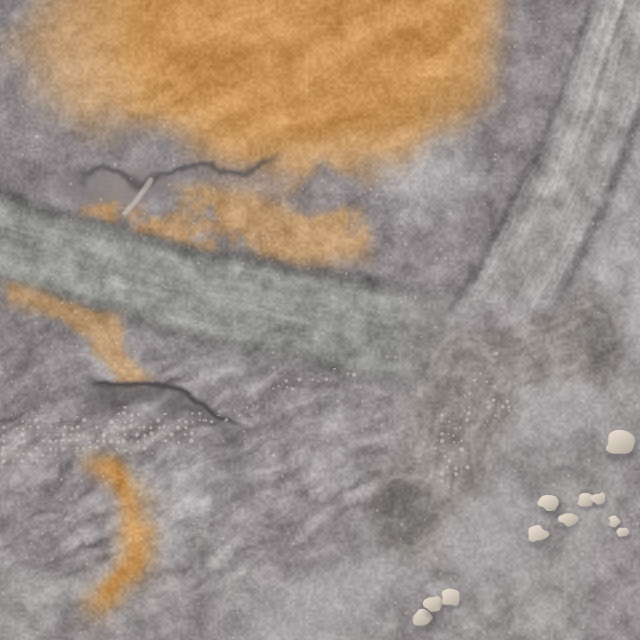
Give the GLSL for this texture, as a Shadertoy shader.

```glsl
// Aerial view of a quarry: ochre ground, two dirt roads, cracks, rubble and boulders.
const vec3 GREY = vec3(.615, .595, .595);
const vec3 MAUVE = vec3(.535, .51, .52);
const vec3 PALE = vec3(.675, .66, .665);
const vec3 ROAD = vec3(.575, .58, .56);
const vec3 TRACK = vec3(.57, .55, .525);
const vec3 OCHRE = vec3(.79, .575, .325);
const vec3 SAND = vec3(.74, .64, .54);
const vec3 SHADOW = vec3(.29, .28, .29);
const vec3 STONE = vec3(.83, .79, .74);
const float WARP = .06, RELIEF = .24, GRIT = .09;
vec3 col = GREY;

void lay(vec3 c, float a) { col = mix(col, c, clamp(a, 0., 1.)); }

float hash(vec2 p) {
    vec3 q = fract(p.xyx * .1031);
    q += dot(q, q.yzx + 33.33);
    return fract((q.x + q.y) * q.z);
}

float noise(vec2 p) {
    vec2 i = floor(p), f = fract(p);
    f = f * f * (3. - 2. * f);
    return mix(mix(hash(i), hash(i + vec2(1, 0)), f.x),
               mix(hash(i + vec2(0, 1)), hash(i + 1.), f.x), f.y);
}

float fbm(vec2 p) {
    float sum = 0., amp = .52;
    for (int i = 0; i < 5; i++) {
        sum += amp * noise(p);
        p = mat2(1.6, 1.2, -1.2, 1.6) * p + 7.3;
        amp *= .5;
    }
    return sum;
}

// Soft ellipse: centre in e.xy, radii in e.zw
float blob(vec2 p, vec4 e, float soft) {
    return 1. - smoothstep(1. - soft, 1. + soft, length((p - e.xy) / e.zw));
}

float segDist(vec2 p, vec4 s) {
    vec2 d = s.zw - s.xy, v = p - s.xy;
    return length(v - d * clamp(dot(v, d) / dot(d, d), 0., 1.));
}

float stroke(vec2 p, vec4 s, float w) { return 1. - smoothstep(.4 * w, 1.6 * w, segDist(p, s)); }

float band(float d, float w) { return exp(-d * d / (w * w)); }

float span(float x, float a, float b, float s) { return smoothstep(a - s, a + s, x) * (1. - smoothstep(b - s, b + s, x)); }

// One jittered chip per cell; density is the share of filled cells
float chips(vec2 p, float freq, float density) {
    vec2 g = p * freq, id = floor(g);
    float r = .12 + .2 * hash(id + 17.1), aa = freq / iResolution.y;
    float d = length(fract(g) - .3 - .4 * vec2(hash(id), hash(id + 51.7)));
    return step(hash(id + 91.3), density) * (1. - smoothstep(r - aa, r + aa, d));
}

void boulder(vec2 p, vec2 c, float r, float seed) {
    vec2 d = (p - c) / r;
    float size = .7 + .6 * noise(d * 1.5 + seed), aa = 1.2 / (iResolution.y * r);
    lay(SHADOW, .35 - .35 * smoothstep(0., 1., length(d - vec2(.25, -.4)) - size * .6));
    lay(STONE * (.98 + .12 * dot(d, vec2(-.5, .8))), 1. - smoothstep(-aa, aa, length(d * vec2(1, 1.25)) - size));
}

void mainImage(out vec4 fragColor, in vec2 fragCoord) {
    vec2 p = fragCoord / iResolution.xy;
    vec2 q = p + WARP * (vec2(fbm(p * 13.), fbm(p * 13. + 40.)) - .5), w = mix(p, q, .3);
    vec2 s = mat2(.9, -.43, .43, .9) * q;

    // Distances to the edges of the level and climbing roads
    float top = w.y - .695 + .3 * w.x - .11 * w.x * w.x;
    float low = w.y - .565 + .32 * w.x - .1 * w.x * w.x;
    float h = w.y - .55, left = w.x - .73 - .6 * h + .36 * h * h;
    float across = left / (.153 - .1 * h), upper = smoothstep(-.01, .01, top);

    // Bare ground
    lay(MAUVE, .6 * smoothstep(.45, .7, fbm(p * 6.)));
    lay(MAUVE, .75 * upper * (1. - smoothstep(-.02, .02, left)));
    lay(MAUVE, .7 * blob(q, vec4(.11, .2, .09, .1), .3));
    lay(MAUVE, .4 * blob(q, vec4(.1, .43, .28, .12), .5));
    lay(PALE, .8 * blob(q, vec4(.67, .73, .09, .07), .5));
    lay(PALE, .6 * blob(q, vec4(1.02, .66, .1, .2), .3));

    // Ochre ground with a sandy rim
    float field = max(blob(q, vec4(.48, .98, .31, .265), .14), blob(q, vec4(.2, .93, .16, .13), .35));
    float core = blob(q, vec4(.46, 1, .31, .25), .3);
    float patches = stroke(q, vec4(.18, .665, .53, .625), .052) * upper * smoothstep(.25, .5, fbm(p * 16. + 3.));
    patches = max(patches, .9 * stroke(q, vec4(.03, .54, .17, .49), .024));
    patches = max(patches, .9 * stroke(q, vec4(.17, .49, .2, .42), .026));
    vec2 m = q - vec2(.11, .165);
    float crescent = band(length(m) - .113, .027) * smoothstep(0., .07, m.x);
    lay(mix(SAND, OCHRE, .35 + .65 * core), .96 * field);
    lay(mix(SAND, OCHRE, .6), .85 * patches);
    lay(OCHRE, .9 * crescent);
    lay(MAUVE, .85 * blob(q, vec4(.51, .695, .055, .035), .3));

    // Level road and shaded banks
    float fade = 1. - smoothstep(.55, .76, w.x);
    lay(ROAD + .16 * (fbm(vec2(p.x * 7., top * 90.)) - .5), .95 * smoothstep(-.012, .012, low) * (1. - upper) * fade);
    lay(SHADOW, (.45 * band(top, .013) + .27 * band(low, .013)) * fade);

    // Climbing road with lanes
    float climb = smoothstep(.48, .57, p.y);
    lay(GREY + .02 + .26 * (fbm(vec2(across * 13., p.y * 4.)) - .5), climb * span(across, 0., 1., .05));
    lay(SHADOW, .45 * climb * (band(across, .06) + band(across - 1., .07)));

    // Curved tracks below the junction
    float bend = min(segDist(q, vec4(.93, .47, .79, .42)) + .02, segDist(q, vec4(.75, .41, .66, .2)));
    lay(TRACK + .025 * sin(bend * 330.), .85 - .85 * smoothstep(.05, .09, bend));
    lay(SHADOW, .32 * (blob(q, vec4(.94, .465, .03, .05), .6) + blob(q, vec4(.635, .2, .05, .04), .6)));

    // Pale dust
    float dust = max(blob(q, vec4(.87, .36, .075, .045), .3), blob(q, vec4(.77, .17, .065, .08), .5));
    dust = max(dust, stroke(q, vec4(.42, .03, .61, .11), .045));
    lay(PALE, .75 * max(dust, .8 * blob(q, vec4(.28, .24, .06, .05), .6)));

    // Furrows, relief and grit
    float rough = blob(p, vec4(.25, .28, .4, .2), .5) * (1. - max(crescent, patches));
    col += .32 * rough * (fbm(s * vec2(14, 65)) - .5) + GRIT * (noise(p * 240.) - .5);
    col += RELIEF * (fbm(p * 38. + 9.) - .5) * (1. - .5 * max(dust, field));
    col += .2 * field * (fbm(s * vec2(9, 28)) - .5);

    // Cracks
    float ledge = .402 - .9 * (q.x - .13) * (q.x - .13) - q.y;
    lay(SHADOW, span(p.x, .14, .37, .02) * (.75 * band(ledge, .006) + .4 * band(ledge - .018, .018)));
    lay(MAUVE, .7 * blob(q, vec4(.19, .715, .1, .022), .4));
    lay(SHADOW, .6 * span(p.x, .12, .43, .02) * band(q.y - .733 - .012 * sin(q.x * 42. - 5.), .006));
    lay(STONE, .6 * stroke(w, vec4(.2, .67, .24, .72), .004));

    // Rubble
    float rubble = max(stroke(q, vec4(0, .31, .3, .335), .025), .6 * stroke(q, vec4(.3, .335, .55, .425), .012));
    rubble = max(rubble, .5 * stroke(q, vec4(.69, .27, .76, .38), .03));
    lay(STONE, .6 * chips(p, 95., .75 * rubble));
    lay(STONE, .4 * chips(p, 130., .035 * (1. - field)));

    // Boulders
    boulder(p, vec2(.968, .31), .021, 3.);
    for (float k = 0.; k < 7.; k++) {
        vec2 jitter = vec2(hash(vec2(k, 4)), hash(vec2(k, 8))) - .5;
        boulder(p, vec2(.84 + .023 * k, .19) + vec2(.015, .07) * jitter, .015 - .001 * k, k);
        if (k < 3.) boulder(p, vec2(.658, .04) + k * vec2(.022, .013) + .012 * jitter, .015, k + 9.);
    }
    fragColor = vec4(clamp(col, 0., 1.), 1);
}
```
